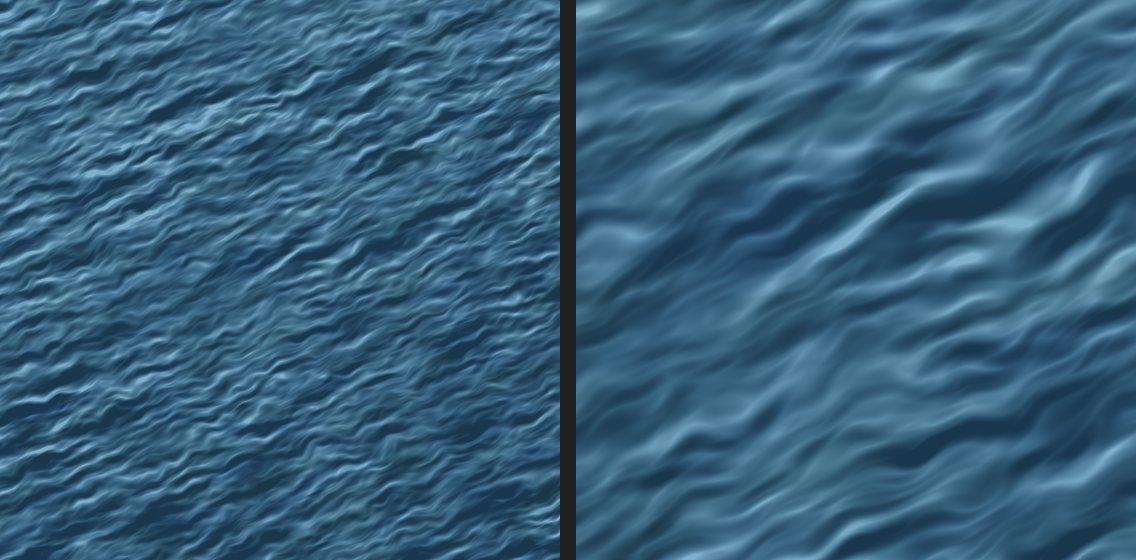
Left, the full canvas; right, a detail of the centre.
Reproduce this texture procedurally as a WebGL 2 fragment shader.

```glsl
#version 300 es
precision highp float;

uniform vec2 u_resolution;
out vec4 fragColor;

// Integer hash giving a gradient with components in -1..1
vec2 hashGradient(ivec2 cell) {
    uvec2 v = uvec2(cell) * 1664525u + 1013904223u;
    v.x += v.y * 1664525u;
    v.y += v.x * 1664525u;
    v ^= v >> 16u;
    v.x += v.y * 1664525u;
    v.y += v.x * 1664525u;
    v ^= v >> 16u;
    return vec2(v & 65535u) / 32767.5 - 1.0;
}

float gradientNoise(vec2 p) {
    ivec2 cell = ivec2(floor(p));
    vec2 f = fract(p);
    vec2 u = f * f * f * (f * (f * 6.0 - 15.0) + 10.0);
    float a = dot(hashGradient(cell), f);
    float b = dot(hashGradient(cell + ivec2(1, 0)), f - vec2(1, 0));
    float c = dot(hashGradient(cell + ivec2(0, 1)), f - vec2(0, 1));
    float d = dot(hashGradient(cell + ivec2(1, 1)), f - vec2(1, 1));
    return mix(mix(a, b, u.x), mix(c, d, u.x), u.y);
}

vec2 rotate(vec2 p, float angle) {
    float c = cos(angle), s = sin(angle);
    return vec2(c * p.x + s * p.y, c * p.y - s * p.x);
}

// Long crests: stretched ridged noise at several scales and slightly different headings
float waveHeight(vec2 p) {
    float height = 0.0, weight = 1.0, frequency = 20.0;
    for (int i = 0; i < 4; i++) {
        float heading = 0.3 + 0.24 * fract(0.618 * float(i));
        vec2 q = rotate(p, heading) * frequency * vec2(0.25, 1.0);
        float n = gradientNoise(q + 37.3 * float(i));
        height += weight * (0.39 - 2.5 * sqrt(n * n + 0.0006));
        weight *= 0.72;
        frequency *= 1.7;
    }
    return height;
}

void main() {
    vec2 uv = gl_FragCoord.xy / u_resolution;
    vec2 uphill = vec2(-0.39, 0.92);

    // Kinks that break up the straight crests
    float kink = 0.013 * gradientNoise(uv * 11.0 + 5.0)
               + 0.009 * gradientNoise(uv * 31.0 + 71.0);
    vec2 p = uv + uphill * kink;

    // Bright far faces, shadowed near faces
    float height = waveHeight(p);
    float slope = height - waveHeight(p + uphill * 0.01);
    float patches = gradientNoise(rotate(uv, 0.4) * vec2(3.0, 8.0) + 19.0);
    float tone = (1.5 * height + 1.35 * slope) * (1.0 + 0.6 * patches);

    // Broad light falling off toward the lower right
    tone += 0.4 * patches + dot(uv - 0.5, vec2(-0.35, 0.6));

    // Skewed brightness, mapped along the water colours
    float level = clamp(0.185 * exp(0.44 * tone), 0.095, 0.5);
    vec3 color = mix(vec3(0.12, 0.25, 0.35), vec3(0.21, 0.38, 0.49), (level - 0.12) / 0.09);
    vec3 lit = mix(vec3(0.21, 0.38, 0.49), vec3(0.36, 0.54, 0.65), (level - 0.21) / 0.15);
    color = mix(color, lit, step(0.21, level));

    // Drift between grey and deep blue
    color.b += 0.045 * gradientNoise(rotate(uv, 0.4) * vec2(9.0, 26.0) + 53.0);
    fragColor = vec4(color, 1.0);
}
```
